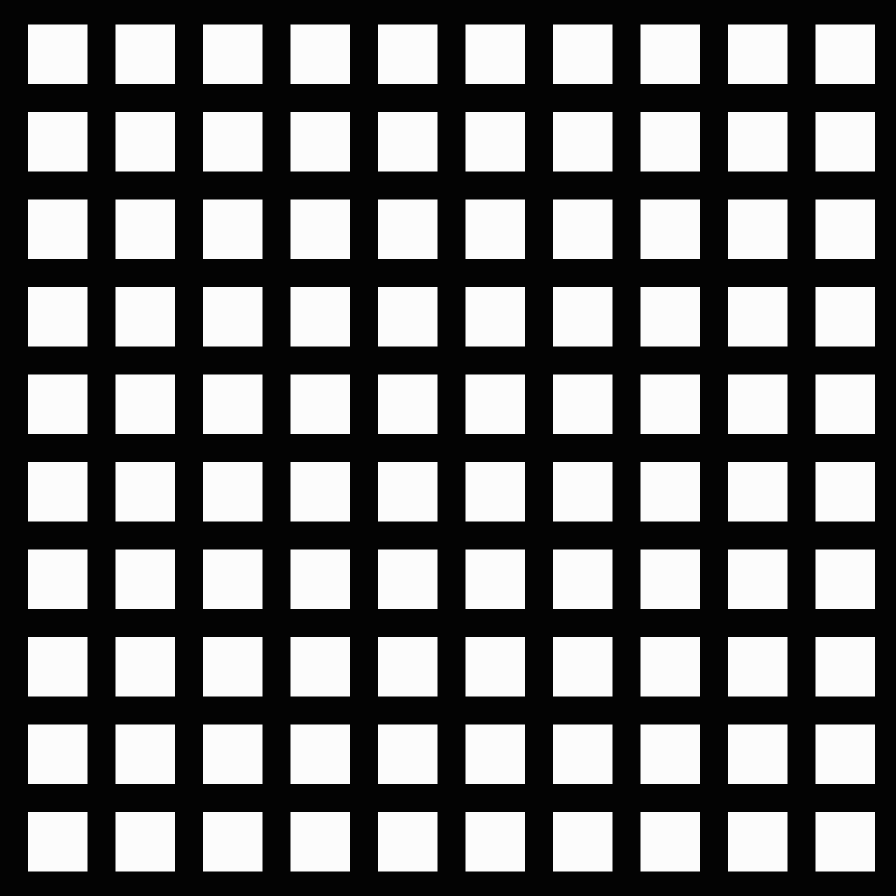
Give the GLSL for this pattern, as a Shadertoy shader.

```glsl
// Ten by ten grid of sharp white squares on black, set slightly off centre.
#define COUNT 10.0
#define PITCH (50.0 / 512.0)
#define SIDE (34.0 / 512.0)
#define FIRST_CENTRE (vec2(33.0, 31.0) / 512.0)
#define BACKGROUND vec3(0.01)
#define SQUARE_COLOUR vec3(0.99)

// Offset from the centre of the nearest square, limited to COUNT per axis.
vec2 nearestOffset(vec2 uv) {
    vec2 p = uv - FIRST_CENTRE;
    vec2 cell = clamp(floor(p / PITCH + 0.5), 0.0, COUNT - 1.0);
    return p - cell * PITCH;
}

// Pixel coverage of an axis-aligned square, smoothed over one pixel.
float squareCoverage(vec2 offset, vec2 pixel) {
    vec2 inside = clamp((0.5 * SIDE - abs(offset)) / pixel + 0.5, 0.0, 1.0);
    return inside.x * inside.y;
}

void mainImage(out vec4 fragColor, in vec2 fragCoord) {
    vec2 pixel = 1.0 / iResolution.xy;
    vec2 uv = fragCoord * pixel;
    float coverage = squareCoverage(nearestOffset(uv), pixel);
    fragColor = vec4(mix(BACKGROUND, SQUARE_COLOUR, coverage), 1.0);
}
```
